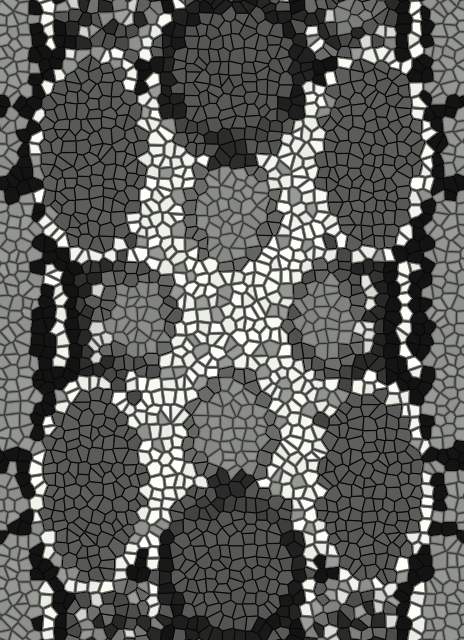
Write a Shadertoy shader that draws this pattern.

```glsl
// A mirrored mosaic of stone cells: discs, eggs and bead chains in grey tones.
// Each Voronoi cell takes one tone, sampled at its seed from a layered map of
// shapes folded into one quadrant; dark grout and pale cores finish the cells.

#define CELLS 27.0          // cells per half canvas height
#define SCATTER 0.76        // how far seeds leave their grid place
#define GROUT 0.055         // half width of the grout, in cells
#define TONE_JITTER 0.10    // tone change from cell to cell
#define WHITE 0.97
#define PALE 0.59
#define SLATE 0.36
#define INK 0.075
#define STONE_TINT vec3(0.985, 1.0, 0.965)

vec2 hash2(vec2 p) {
    vec3 v = fract(vec3(p.xyx) * vec3(0.1031, 0.1030, 0.0973));
    v += dot(v, v.yzx + 33.33);
    return fract((v.xx + v.yz) * v.zy);
}

// Below zero inside the ellipse
float ellipse(vec2 p, vec2 centre, vec2 radii) {
    return length((p - centre) / radii) - 1.0;
}

float box(vec2 p, vec2 centre, vec2 halfSize) {
    vec2 d = abs(p - centre) - halfSize;
    return max(d.x, d.y);
}

float segment(vec2 p, vec2 a, vec2 b, float width) {
    vec2 ab = b - a;
    return length(p - a - ab * clamp(dot(p - a, ab) / dot(ab, ab), 0.0, 1.0)) - width;
}

void paint(inout float tone, float d, float newTone) {
    if (d < 0.0) tone = newTone;
}

// Tone at a seed; q is folded, in half heights from the centre
float toneMap(vec2 q, vec2 rnd) {
    float tone = INK;
    float speckled = rnd.x < 0.18 ? PALE : WHITE;

    // Pale outer panels, cut by dark arms
    float shore = 0.615 + 0.055 * exp(-pow((q.y - 0.54) / 0.09, 2.0));
    paint(tone, shore - q.x, PALE);
    paint(tone, abs(q.y - 0.425) - 0.035, INK);
    paint(tone, abs(q.y - 0.66 - 0.2 * (q.x - 0.65)) - 0.025, INK);

    // Bead chains in the dark frame
    paint(tone, max(abs(q.x - 0.53 - 1.3 * q.y * q.y) - 0.021, q.y - 0.175), WHITE);
    paint(tone, box(q, vec2(0.57, 0.95), vec2(0.021, 0.11)), WHITE);

    // Broken rosettes in the corners
    paint(tone, ellipse(q, vec2(0.37, 0.96), vec2(0.16, 0.16)),
          rnd.x < 0.3 ? 0.16 : mix(0.35, 0.62, rnd.y));
    paint(tone, abs(ellipse(q, vec2(0.40, 0.96), vec2(0.09, 0.10))) - 0.2,
          rnd.x < 0.45 ? 0.85 : 0.3);

    // Shaded side ground, then the bright central field
    paint(tone, box(q, vec2(0.38, 0.0), vec2(0.10, 0.19)), 0.12 + 0.12 * rnd.x);
    float fieldEdge = 0.32 - 0.05 * smoothstep(0.45, 0.7, q.y);
    fieldEdge -= 0.10 * smoothstep(0.87, 1.0, q.y);
    paint(tone, q.x - fieldEdge, speckled);
    paint(tone, segment(q, vec2(0.36, 0.16), vec2(0.30, 0.31), 0.026), 0.28);

    // Side discs with an outer crest
    paint(tone, ellipse(q, vec2(0.30, 0.0), vec2(0.125, 0.18)), 0.32 + 0.1 * rnd.y);
    paint(tone, ellipse(q, vec2(0.29, 0.0), vec2(0.09, 0.125)), 0.54);
    paint(tone, box(q, vec2(0.42, 0.065), vec2(0.024, 0.055)),
          rnd.x < 0.35 ? 0.38 : 0.88);

    // Eggs with a white beaded rim
    vec2 egg = vec2(0.435, 0.518);
    paint(tone, ellipse(q, egg, vec2(0.192, 0.342)), speckled);
    paint(tone, ellipse(q, egg, vec2(0.157, 0.303)), SLATE);

    // Large end discs: grey halo, dark ring, slate heart
    vec2 end = vec2(0.0, 0.78);
    paint(tone, ellipse(q, end, vec2(0.245, 0.29)), 0.34);
    paint(tone, ellipse(q, end, vec2(0.24)), q.y > 0.65 ? 0.09 + 0.06 * rnd.x : 0.26);
    paint(tone, ellipse(q, end, vec2(0.19)), SLATE - 0.02);

    // Inner discs, tied to the large ones by a dark knot
    vec2 inner = vec2(0.0, 0.34);
    paint(tone, ellipse(q, inner, vec2(0.15, 0.18)), 0.41);
    paint(tone, ellipse(q, inner, vec2(0.112, 0.15)), 0.56);
    paint(tone, box(q, vec2(0.0, 0.53), vec2(0.04 + 0.7 * abs(q.y - 0.53), 0.045)), 0.17);
    return tone;
}

void mainImage(out vec4 fragColor, in vec2 fragCoord) {
    vec2 p = (2.0 * fragCoord - iResolution.xy) / iResolution.y * CELLS;
    float pixel = 2.0 * CELLS / iResolution.y;
    vec2 base = floor(p), nearest = vec2(0.0), id = base;
    float best = 1e3, edge = 1e3;

    // Nearest seed
    for (int k = 0; k < 25; k++) {
        vec2 cell = base + vec2(k % 5 - 2, k / 5 - 2);
        vec2 toSeed = cell + 0.5 + SCATTER * (hash2(cell + 71.0) - 0.5) - p;
        float d = dot(toSeed, toSeed);
        if (d < best) { best = d; nearest = toSeed; id = cell; }
    }
    // Distance to the nearest cell border
    for (int k = 0; k < 25; k++) {
        vec2 cell = id + vec2(k % 5 - 2, k / 5 - 2);
        vec2 toSeed = cell + 0.5 + SCATTER * (hash2(cell + 71.0) - 0.5) - p;
        vec2 gap = toSeed - nearest;
        if (dot(gap, gap) > 1e-4)
            edge = min(edge, dot(0.5 * (toSeed + nearest), normalize(gap)));
    }

    // Stone tone, grey rim around bright cores, then grout
    vec2 rnd = hash2(id + 193.0);
    float tone = toneMap(abs(p + nearest) / CELLS, rnd);
    tone *= 1.0 + TONE_JITTER * (rnd.y - 0.5);
    float core = smoothstep(0.14 - 0.5 * pixel, 0.14 + 0.5 * pixel, edge);
    float stone = mix(min(tone, 0.47), tone, core);
    float grout = mix(0.03, 0.23, smoothstep(0.40, 0.56, tone));
    float joint = smoothstep(GROUT - 0.6 * pixel, GROUT + 0.6 * pixel, edge);
    fragColor = vec4(STONE_TINT * mix(grout, stone, joint), 1.0);
}
```
